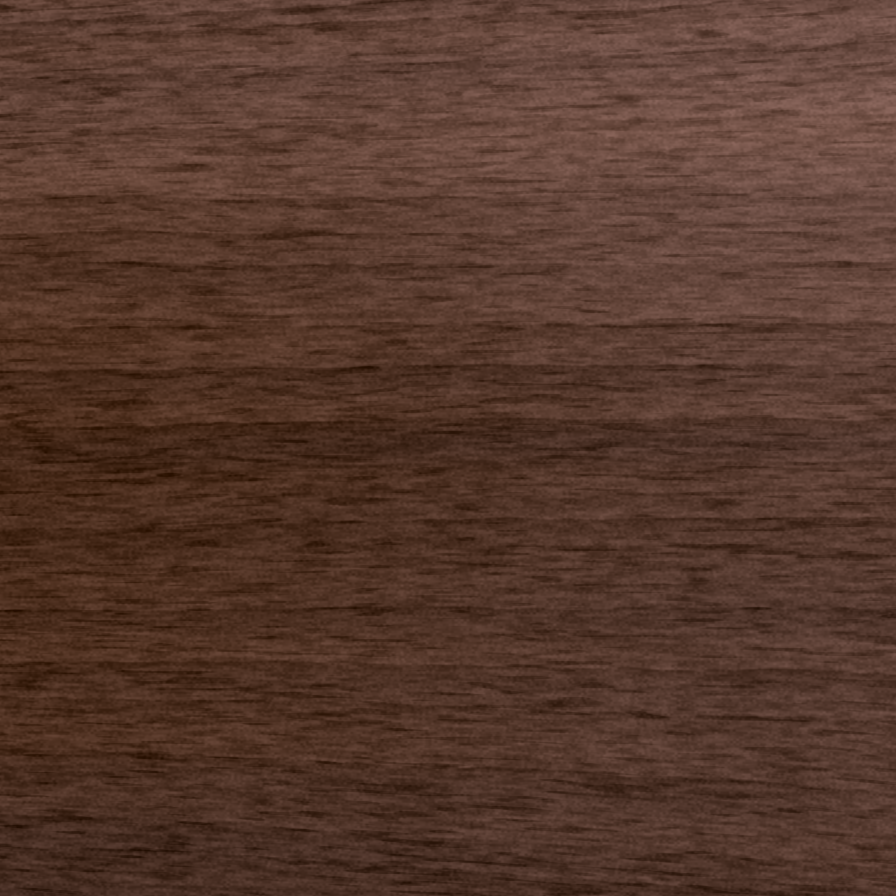
A WebGL 1 fragment shader for this texture:

```glsl
precision highp float;

uniform vec2 u_resolution;

const vec3 DARK_WALNUT = vec3(0.215, 0.125, 0.080);
const vec3 PALE_WALNUT = vec3(0.485, 0.353, 0.315);
const vec3 WARM_SHIFT = vec3(0.012, -0.004, -0.024);

float hash(vec2 p) {
    vec3 q = fract(vec3(p.xyx) * 0.1031);
    q += dot(q, q.yzx + 33.33);
    return fract((q.x + q.y) * q.z);
}

// Smooth noise along one row, each row starting at its own offset
float rowNoise(float x, float row) {
    x += 9.0 * hash(vec2(row, 71.0));
    float cell = floor(x);
    float f = fract(x);
    return mix(hash(vec2(cell, row)), hash(vec2(cell + 1.0, row)), f * f * (3.0 - 2.0 * f));
}

float noise(vec2 p) {
    float row = floor(p.y);
    float f = fract(p.y);
    return mix(rowNoise(p.x, row), rowNoise(p.x, row + 1.0), f * f * (3.0 - 2.0 * f));
}

// Zero-centred noise
float vary(vec2 p) {
    return noise(p) - 0.5;
}

// Bends the height so that it follows the slowly curving fibres
float fibreHeight(vec2 p) {
    float slope = mix(-0.060, 0.010, smoothstep(0.05, 0.4, p.y));
    slope += 0.050 * smoothstep(0.75, 1.0, p.y);
    float bend = 0.014 * vary(vec2(p.x * 2.0, p.y * 2.5) + 7.0);
    float ripple = 0.004 * vary(p * vec2(7.0, 9.0) + 31.0);
    return p.y - slope * (p.x - 0.5) + bend + ripple;
}

// Growth rings: pale rim, crisp upper edge, dark core, soft shade below
float growthRings(float x, float height, float count) {
    float level = height * count;
    float row = floor(level);
    float shade = 0.0;
    for (int i = -1; i <= 2; i++) {
        float id = row + float(i);
        float depth = id + 0.85 * hash(vec2(id, 4.0)) - level;
        float strength = mix(0.25, 1.0, hash(vec2(id, 19.0)));
        strength *= mix(0.5, 1.0, rowNoise(x * 2.5, id + 40.0));
        float edge = smoothstep(-0.035, 0.035, depth);
        float below = max(depth, 0.0);
        float rim = 0.20 * exp(min(depth, 0.0) * 6.0);
        float core = 0.68 * exp(-below * 11.0) + 0.38 * exp(-below * 2.8);
        shade += strength * mix(-rim, core, edge);
    }
    return shade;
}

// Short dark pores stretched along the fibres
float pores(vec2 p, vec2 density, float threshold) {
    return smoothstep(threshold, threshold + 0.20, noise(p * density));
}

// Broad light and dark zones of the board
float boardTone(vec2 p) {
    float rise = 0.29 * smoothstep(0.50, 0.90, p.y);
    float heart = (p.y - 0.46) / 0.13;
    float side = 0.20 * (p.x - 0.5);
    float corner = 0.13 * smoothstep(0.75, 0.1, distance(p, vec2(1.0, 0.88)));
    float foot = 0.08 * smoothstep(0.14, 0.0, p.y);
    return 0.425 + rise + side + corner - foot - 0.12 * exp(-heart * heart);
}

void main() {
    vec2 p = gl_FragCoord.xy / u_resolution;
    float height = fibreHeight(p);
    vec2 fibre = vec2(p.x, height);
    float figure = smoothstep(0.76, 0.86, height) + 0.5 * smoothstep(0.3, 0.1, height);

    // Streaks from wide bands down to single fibres
    float bands = vary(fibre * vec2(0.8, 26.0) + 3.0);
    float streaks = vary(fibre * vec2(9.0, 170.0) + 11.0);
    float fibres = vary(fibre * vec2(50.0, 290.0) + 23.0);
    float grit = vary(p * vec2(300.0, 390.0) + 5.0);

    float tone = boardTone(p);
    tone += 0.18 * bands + 0.17 * streaks + 0.36 * fibres + 0.27 * grit;

    // Long pores everywhere, shorter flecks in the figured zones
    float longPores = pores(fibre + 0.17, vec2(24.0, 240.0), 0.66);
    float flecks = pores(fibre + 0.41, vec2(42.0, 180.0), 0.62);
    tone -= 0.24 * longPores + 0.18 * figure * flecks;
    tone += 0.07 * figure * vary(fibre * vec2(22.0, 40.0) + 51.0);

    float raggedHeight = height + 0.0015 * streaks + 0.0025 * fibres;
    tone -= 0.47 * growthRings(p.x, raggedHeight, 18.0);

    // Warmer on the left, cooler near the top right and the foot
    float warmth = smoothstep(0.9, 0.0, p.x) * smoothstep(0.02, 0.2, p.y);
    warmth *= 1.0 - 0.7 * smoothstep(0.72, 0.86, p.y);
    warmth += 0.5 * bands;

    vec3 wood = mix(DARK_WALNUT, PALE_WALNUT, clamp(tone, -0.3, 1.2));
    gl_FragColor = vec4(wood + WARM_SHIFT * warmth, 1.0);
}
```
